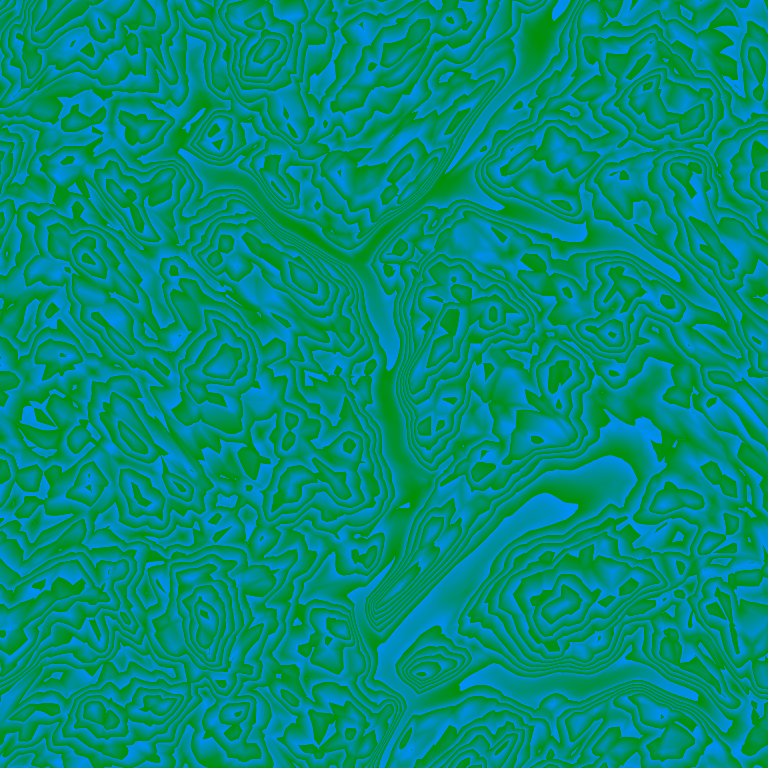
A three.js fragment shader for this texture:

```glsl
varying vec2 vUv;

const float GREEN = 0.56;          // constant green channel
const float BASE_FREQ = 2.3;       // broad hills across the canvas
const float BASE_HEIGHT = 3.6;     // broad hill height, in contour levels
const int DETAIL_OCTAVES = 3;
const float DETAIL_HEIGHT = 4.6;   // height of the first detail octave
const float LACUNARITY = 2.2;
const float GAIN = 0.43;
const float JITTER = 0.82;         // irregularity of the cells
const float FLOOR_WIDTH = 0.17;    // extent of the smooth valley floors
const float FLOOR_DETAIL = 0.07;   // roughness left on the floors
const float SWELL_HEIGHT = 1.4;    // slow overall slope
const float WARP = 0.04;
const float EDGE = 0.0011;         // softness of contour edges
const float STEP = 0.001;          // spacing for slope estimate

vec2 hash2(vec2 cell) {
  vec2 q = vec2(dot(cell, vec2(127.1, 311.7)), dot(cell, vec2(269.5, 183.3)));
  return fract(sin(q) * 43758.5);
}

// Difference of the two nearest squared distances: faceted hills, creased valleys
float facets(vec2 p) {
  vec2 cell = floor(p);
  vec2 local = fract(p);
  float nearest = 8.0;
  float second = 8.0;
  for (int y = -1; y <= 1; y++) {
    for (int x = -1; x <= 1; x++) {
      vec2 offset = vec2(float(x), float(y));
      vec2 site = offset + 0.5 + JITTER * (hash2(cell + offset) - 0.5);
      vec2 d = site - local;
      float dist = dot(d, d);
      second = min(second, max(nearest, dist));
      nearest = min(nearest, dist);
    }
  }
  return second - nearest;
}

// Layered sines bend the straight cell borders
vec2 bend(vec2 p) {
  float amount = WARP;
  float freq = 9.0;
  for (int i = 0; i < 3; i++) {
    p += amount * sin(p.yx * freq + vec2(1.3, 4.1) * float(i + 1));
    amount *= 0.34;
    freq *= 2.7;
  }
  return p;
}

// Terrain height in contour levels
float terrain(vec2 uv) {
  vec2 p = bend(uv);
  float swell = sin(p.x * 5.3 + 2.0 * sin(p.y * 3.1)) + sin(p.y * 6.1 - p.x * 2.7);

  // Broad hills, with smooth valley floors in some regions only
  vec2 q = p * BASE_FREQ + vec2(3.7, 8.2);
  float hill = facets(q);
  float calm = smoothstep(-0.3, 0.4, sin(p.x * 5.0 - 1.6) + 0.5 * sin(p.y * 7.0 + 2.0));
  float bank = mix(FLOOR_DETAIL, 1.0, smoothstep(0.02, FLOOR_WIDTH, hill));
  float rough = mix(1.0, bank, calm);
  float height = SWELL_HEIGHT * swell + BASE_HEIGHT * hill * hill / (hill + 0.15);

  // Finer creased hills, calmed on the floors
  float amp = DETAIL_HEIGHT;
  mat2 turn = mat2(0.8, 0.6, -0.6, 0.8);
  for (int i = 0; i < DETAIL_OCTAVES; i++) {
    q = turn * q * LACUNARITY + 5.3;
    height += rough * amp * facets(q);
    amp *= GAIN;
  }
  return height;
}

void main() {
  float height = terrain(vUv);
  vec2 slope = vec2(terrain(vUv + vec2(STEP, 0.0)), terrain(vUv + vec2(0.0, STEP)));
  float steepness = length(slope - height) / STEP;

  // Sawtooth bands with a softened drop
  float phase = fract(height);
  float soft = clamp(steepness * EDGE, 0.001, 0.3);
  float blue = phase * (1.0 - smoothstep(1.0 - soft, 1.0, phase));
  gl_FragColor = vec4(0.0, GREEN, blue, 1.0);
}
```
